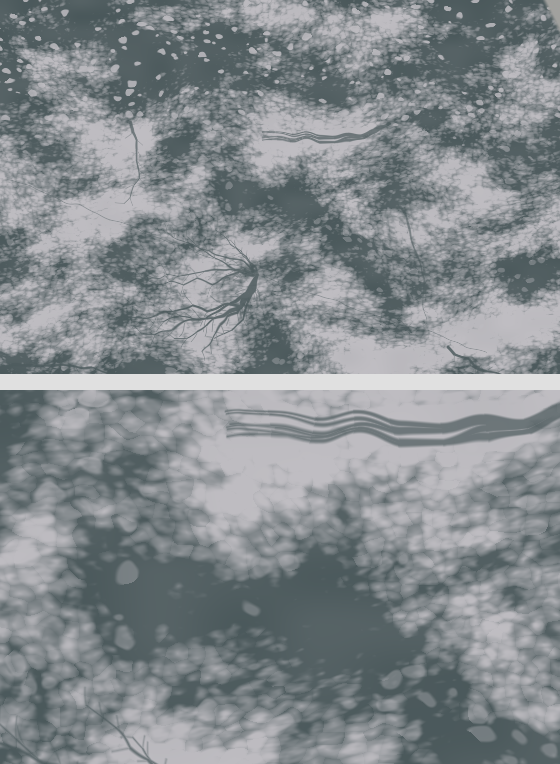
Top: the whole. Bottom: its middle third, enlarged.
This texture is drawn by a Shadertoy shader. Its source:

```glsl
// Broken sea ice from the air: teal water, thin grey ice and pale snowy floes.
// Layered noise plus broad patches set the ice thickness, cellular noise adds
// floes and mottling, and wandering segment chains draw the branching cracks.

const float PI = 3.14159;

float hash(vec2 p) {
    vec3 q = fract(p.xyx * vec3(0.1031, 0.1030, 0.0973));
    q += dot(q, q.yzx + 33.33);
    return fract((q.x + q.y) * q.z);
}

float noise(vec2 p) {
    vec2 i = floor(p), f = fract(p);
    f = f * f * (3.0 - 2.0 * f);
    return mix(mix(hash(i), hash(i + vec2(1, 0)), f.x),
               mix(hash(i + vec2(0, 1)), hash(i + vec2(1, 1)), f.x), f.y);
}

// Slow decay keeps the fine grain strong; the slight shear hides the lattice.
float layers(vec2 p) {
    float sum = 0.0, amp = 0.34;
    for (int i = 0; i < 6; i++) {
        sum += amp * noise(p);
        p = mat2(1.0, 0.15, -0.25, 1.0) * p * 2.0 + 17.3;
        amp *= 0.7;
    }
    return sum;
}

// Cellular noise: distance to the nearest cell centre, and that cell's id.
vec2 cells(vec2 p) {
    vec2 base = floor(p), best = vec2(9.0, 0.0);
    for (int y = -1; y <= 1; y++)
    for (int x = -1; x <= 1; x++) {
        vec2 c = base + vec2(x, y);
        vec2 centre = c + 0.15 + 0.7 * vec2(hash(c), hash(c + 71.7));
        float d = length(p - centre);
        if (d < best.x) best = vec2(d, hash(c + 153.1));
    }
    return best;
}

float patchAt(vec2 p, vec2 centre, vec2 radius) {
    vec2 q = (p - centre) / radius;
    return exp(-dot(q, q));
}

float stroke(vec2 p, vec2 a, vec2 b, float radius) {
    vec2 ab = b - a;
    float d = length(p - a - ab * clamp(dot(p - a, ab) / dot(ab, ab), 0.0, 1.0));
    float soft = max(0.0015, 0.7 / iResolution.y);
    return 1.0 - smoothstep(radius - soft, radius + soft, d);
}

// A tapering crack that turns from heading towards goal and sheds side twigs.
float crack(vec2 p, vec2 a, float heading, float goal, float bend,
            float stride, float width, float wobble, float seed) {
    float ink = 0.0;
    for (int k = 0; k < 9; k++) {
        float r = hash(vec2(float(k) + 3.0, seed * 7.3)) - 0.5;
        float angle = heading + wobble * r, taper = 1.0 - float(k) / 10.0;
        vec2 b = a + stride * vec2(cos(angle), sin(angle));
        ink = max(ink, stroke(p, a, b, width * taper));
        float side = angle + sign(r) * 0.7;
        vec2 tip = b + stride * wobble * vec2(cos(side), sin(side));
        ink = max(ink, 0.6 * step(0.2, wobble) * stroke(p, b, tip, width * 0.2));
        heading = mix(heading, goal, bend);
        a = b;
    }
    return ink;
}

float allCracks(vec2 p) {
    p += 0.014 * (vec2(noise(p * 28.0), noise(p * 28.0 + 40.0)) - 0.5);
    vec2 star = vec2(0.685, 0.265), plume = vec2(1.035, 0.668);
    float ink = 0.0;
    for (int i = 0; i < 6; i++) {
        float n = float(i), f = n / 5.0;
        // Lower fan and upper arms of the star, then the swept plume.
        ink = max(ink, crack(p, star, 4.4, PI + 0.13 * n - 0.2, 0.42 - 0.06 * n,
                             0.046 - 0.022 * f, 0.0048, 0.9, n + 1.0));
        ink = max(ink, 0.9 * crack(p, star, 2.1 + 0.24 * n, 2.3 + 0.16 * n, 0.2,
                             0.013 + 0.028 * f, 0.0028, 0.9, n + 11.0));
        ink = max(ink, 0.85 * crack(p, plume, 3.75, PI - 0.17 + 0.2 * f, 0.3 + 0.35 * f,
                             0.038, 0.0038, 0.16, n + 21.0));
    }
    // Long hairline through the star, and stray leads.
    ink = max(ink, 0.6 * stroke(p, vec2(0.02, 0.52), star, 0.0008));
    ink = max(ink, 0.6 * stroke(p, star, vec2(1.3, 0.06), 0.0008));
    ink = max(ink, 0.7 * crack(p, vec2(1.07, 0.45), -1.1, -1.6, 0.2, 0.036, 0.003, 0.3, 31.0));
    ink = max(ink, 0.8 * crack(p, vec2(0.35, 0.67), -1.3, -2.2, 0.2, 0.025, 0.004, 0.9, 32.0));
    ink = max(ink, crack(p, vec2(-0.02, 0.025), 0.0, -0.15, 0.2, 0.045, 0.005, 0.4, 33.0));
    ink = max(ink, crack(p, vec2(1.2, 0.07), -0.7, 0.1, 0.15, 0.03, 0.004, 0.7, 34.0));
    return max(ink, stroke(p, plume, plume + 0.004, 0.005));
}

void mainImage(out vec4 fragColor, in vec2 fragCoord) {
    vec2 p = fragCoord / iResolution.y;
    vec2 warped = p + 0.012 * sin(p.yx * vec2(13.0, 11.0) + 2.0 * sin(p * 7.0));

    // Broad pattern: open water above, snowy fields in the middle.
    float bias = 0.04 - 0.12 * smoothstep(0.64, 0.82, p.y);
    bias += 0.12 * patchAt(p, vec2(1.18, 0.60), vec2(0.28, 0.12));
    bias += 0.17 * patchAt(p, vec2(0.62, 0.24), vec2(0.17, 0.10));
    bias += 0.12 * patchAt(p, vec2(0.98, 0.66), vec2(0.14, 0.04));
    bias += 0.17 * patchAt(p, vec2(1.40, 0.84), vec2(0.14, 0.08));
    bias += 0.08 * patchAt(p, vec2(0.15, 0.50), vec2(0.22, 0.12));
    bias += 0.08 * patchAt(p, vec2(1.08, 0.08), vec2(0.22, 0.12));
    bias -= 0.11 * patchAt(p, vec2(0.98, 0.83), vec2(0.16, 0.07));
    bias -= 0.12 * patchAt(p, vec2(0.05, 0.16), vec2(0.12, 0.16));
    bias -= 0.10 * patchAt(p, vec2(1.38, 0.38), vec2(0.25, 0.12));
    bias -= 0.10 * patchAt(p, vec2(1.02, 0.30), vec2(0.10, 0.10));
    bias -= 0.11 * patchAt(p, vec2(0.52, 0.60), vec2(0.10, 0.04));
    bias -= 0.09 * patchAt(p, vec2(0.86, 0.45), vec2(0.08, 0.07));

    float thick = 0.5 + 1.4 * (layers(warped * vec2(5.5, 8.0)) - 0.5) + bias;
    vec2 ragged = warped + 0.008 * vec2(noise(p * 70.0), noise(p * 70.0 + 9.0));
    vec2 mottle = cells(ragged * vec2(62.0, 86.0));
    thick += 0.22 * (0.42 - mottle.x) + 0.07 * (mottle.y - 0.5);
    float ice = smoothstep(0.34, 0.49, thick);
    float tone = 0.05 + 0.28 * ice + 0.55 * smoothstep(0.42, 0.75, thick);
    tone += 0.10 * (noise(p * vec2(14.0, 22.0)) - 0.5) * (1.0 - 0.5 * ice);

    // Scattered pale floes, brightest against the open water.
    vec2 floe = cells(ragged * vec2(34.0, 50.0) + 5.0);
    float size = 0.14 + 0.28 * fract(floe.y * 17.0);
    float floeMask = step(0.76, floe.y) * (1.0 - smoothstep(size - 0.08, size + 0.08, floe.x));
    tone = mix(tone, max(tone, 0.90), floeMask * mix(0.35, 0.85, smoothstep(0.5, 0.8, p.y)));

    tone = mix(tone, 0.03, 0.85 * allCracks(p));
    vec3 color = mix(vec3(0.29, 0.345, 0.355), vec3(0.80, 0.785, 0.805), clamp(tone, 0.0, 1.0));

    // Blurred grey edge in the upper right corner.
    float edge = smoothstep(-0.008, 0.008, p.x - 1.455 - 0.5 * (1.0 - p.y));
    fragColor = vec4(mix(color, vec3(0.63, 0.63, 0.62), edge), 1.0);
}
```
